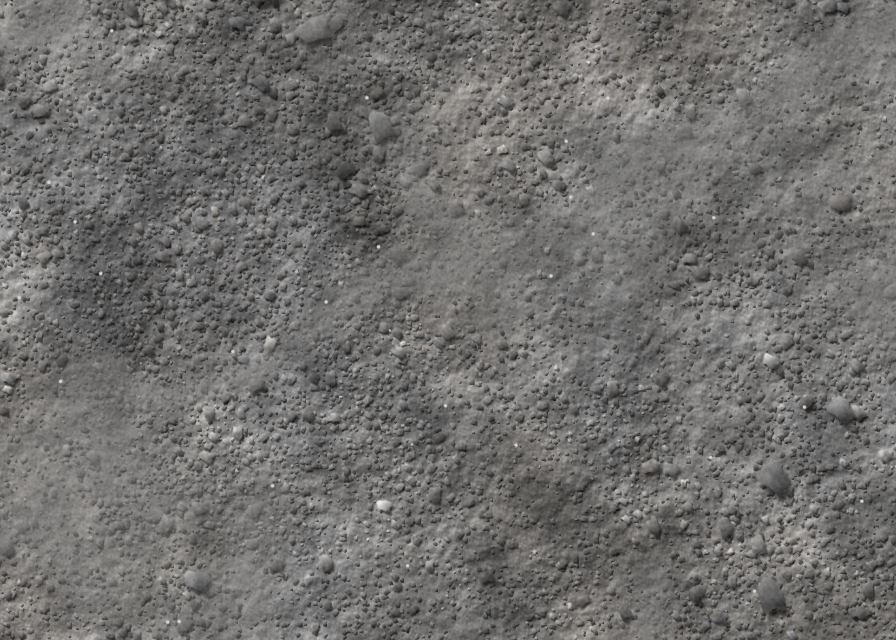
Give the GLSL for this texture, as a Shadertoy shader.

```glsl
const vec2 LIGHT = vec2(-0.5, 0.86);
const vec3 WARM = vec3(1.025, 1.0, 0.97);
const vec3 COOL = vec3(1.0, 1.0, 1.005);

vec3 hash3(vec2 p) {
    vec3 q = fract(p.xyx * vec3(0.1031, 0.1030, 0.0973));
    q += dot(q, q.yxz + 33.33);
    return fract((q.xxy + q.yzz) * q.zyx);
}

float noise(vec2 p) {
    vec2 i = floor(p), f = fract(p);
    f = f * f * (3.0 - 2.0 * f);
    float low = mix(hash3(i).x, hash3(i + vec2(1, 0)).x, f.x);
    float high = mix(hash3(i + vec2(0, 1)).x, hash3(i + 1.0).x, f.x);
    return mix(low, high, f.y);
}

float fbm(vec2 p) {
    float sum = 0.0, amp = 0.5;
    for (int i = 0; i < 4; i++) {
        sum += amp * noise(p);
        p = mat2(1.6, 1.2, -1.2, 1.6) * p + 7.3;
        amp *= 0.5;
    }
    return sum;
}

mat2 rotation(float angle) {
    float c = cos(angle), s = sin(angle);
    return mat2(c, s, -s, c);
}

// Share of loose rubble: 0 on packed earth, 1 in gravelly patches
float roughness(vec2 p) {
    float patches = 0.55 * fbm(p * vec2(2.6, 3.8) + 41.0) + 0.45 * fbm(p * 11.0 + 3.0);
    return smoothstep(0.34, 0.58, patches);
}

// Brightness of a bumpy surface lit from the upper left
float relief(vec2 p, float scale, float reach) {
    return fbm(p * scale) - fbm((p + LIGHT * reach) * scale);
}

// Pale worn ridges, drawn out along a rising diagonal
float ridges(vec2 p) {
    vec2 q = rotation(-0.42) * p * vec2(1.5, 4.0);
    q += 0.5 * vec2(noise(p * 7.0), noise(p * 7.0 + 19.0));
    float crest = 1.0 - abs(noise(q + 5.0) - 0.5) * 8.0;
    return smoothstep(0.1, 1.0, crest) * smoothstep(0.3, 0.6, noise(p * 3.5 + 63.0));
}

// Distance to a blocky clod, scaled so its rim lies at 1
float lump(vec2 p, float size, float seed) {
    vec2 q = rotation(seed * 6.28) * p * vec2(0.85, 1.2);
    float a = atan(q.y, q.x + 1e-5);
    float wobble = 0.1 * sin(3.0 * a + seed * 40.0) + 0.06 * sin(5.0 * a + seed * 70.0);
    float block = 1.12 * max(abs(q.x), abs(q.y));
    return mix(length(q), block, 0.6) / size * (1.0 + wobble);
}

// One scattered layer of lit stones with cast shadows
vec3 scatterStones(vec3 color, vec2 p, float cells, float base, float extra) {
    vec2 q = p * cells, home = floor(q);
    for (int k = 0; k < 9; k++) {
        vec2 id = home + vec2(k % 3, k / 3) - 1.0;
        vec3 place = hash3(id + cells * 3.0);
        vec3 look = hash3(id + cells * 5.0 + 17.0);
        if (place.z > base + extra * roughness(id / cells)) continue;

        vec2 r = q - id - 0.15 - 0.7 * place.xy;
        float size = mix(0.2, 0.48, look.x * look.x);
        float soft = min(0.0022 * cells / size, 0.7);
        float shadow = 1.0 - smoothstep(0.55, 1.25, lump(r + LIGHT * size * 0.6, size, look.y));
        float cover = 1.0 - smoothstep(1.0 - soft, 1.0 + soft, lump(r, size, look.y));

        float facing = clamp(dot(r / size, LIGHT), -1.0, 1.0);
        float tone = 0.36 + 0.14 * look.z + 0.08 * step(0.97, look.z);
        tone *= 1.0 + 0.4 * facing + 0.3 * (noise(q * 5.0) - 0.5);
        vec3 stone = tone * mix(COOL, WARM, look.y);
        color *= 1.0 - 0.58 * shadow;
        color = mix(color, stone, cover);
    }
    return color;
}

// Rare bright chips
float flecks(vec2 p, float cells) {
    vec2 q = p * cells;
    vec3 h = hash3(floor(q) + 311.0);
    float d = length(fract(q) - 0.3 - 0.4 * h.xy);
    return step(0.993, h.z) * (1.0 - smoothstep(0.06, 0.2, d));
}

void mainImage(out vec4 fragColor, in vec2 fragCoord) {
    vec2 p = fragCoord / iResolution.y;
    float rough = roughness(p);
    float ridge = ridges(p);

    // Packed earth
    float tone = 0.475 - 0.04 * rough + 0.2 * (fbm(p * 5.0 + 90.0) - 0.47);
    tone += 0.65 * relief(p, 62.0, 0.004) + 0.38 * relief(p, 19.0, 0.012);
    vec3 color = tone * mix(COOL, WARM, smoothstep(0.3, 0.65, fbm(p * 3.0 + 12.0)));

    // Grit, pebbles and larger clods
    color = scatterStones(color, p, 98.0, 0.22, 0.42);
    color = scatterStones(color, p, 62.0, 0.08, 0.36);
    color = scatterStones(color, p, 36.0, 0.015, 0.18);
    color = scatterStones(color, p, 18.0, 0.005, 0.06);

    // Broad hollows and swells
    color *= 1.0 + 0.55 * (fbm(p * 6.5 + 27.0) - 0.47) + 0.3 * (noise(p * 22.0) - 0.5);

    // Dust on the ridges, fine grain and chips
    color = mix(color, vec3(0.53, 0.525, 0.52), 0.55 * ridge);
    color += 0.07 * (noise(p * 300.0) - 0.5);
    color = mix(color, vec3(0.82, 0.83, 0.83), flecks(p, 48.0));
    fragColor = vec4(clamp(color, 0.0, 1.0), 1.0);
}
```
